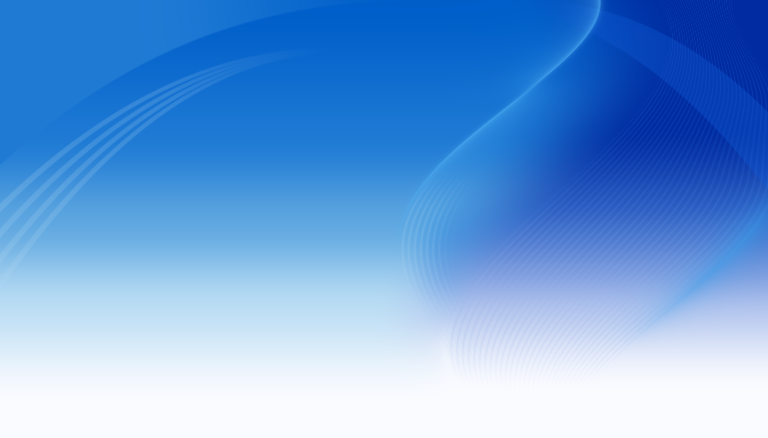
Reproduce this background procedurally as a Shadertoy shader.

```glsl
#define DEEP vec3(0.00, 0.37, 0.79)
#define SKY vec3(0.12, 0.48, 0.83)
#define MIST vec3(0.38, 0.66, 0.88)
#define PALE vec3(0.70, 0.85, 0.95)
#define WHITE vec3(0.98, 0.985, 1.0)
#define NAVY vec3(0.00, 0.17, 0.63)
#define ROYAL vec3(0.20, 0.40, 0.78)
#define LAVENDER vec3(0.62, 0.71, 0.91)
#define CYAN vec3(0.32, 0.70, 0.96)
#define STRANDS 4
#define RIBBON_LINES 30.0
#define VEIL_SPACING 0.014

const float TAU = 6.2831853;

// Horizontal position of each flowing edge at depth t below the top
float crestEdge(float t) {
    float s = t - 0.57;
    return 0.905 + s * s * (2.6 + s * (-1.15 - 5.61 * s));
}

float ribbonLeft(float t) {
    float u = (t - 0.09) / 0.70;
    return 1.53 - 0.514 * u * u * (3.0 - 2.0 * u);
}

float ribbonRight(float t) {
    return 1.77 - 0.47 * smoothstep(0.4, 1.0, t) - 0.1 * (1.0 - smoothstep(0.0, 0.25, t));
}

// Depth of the large dome, steeper on its right half
float domeDepth(float x) {
    float d = x - 1.0;
    return d < 0.0 ? 0.377 * pow(-d, 2.4) : 0.826 * pow(d, 2.27);
}

// Rises from 0 to 1 as t enters the range and falls back as it leaves
float window(float a, float b, float c, float d, float t) {
    return smoothstep(a, b, t) * (1.0 - smoothstep(c, d, t));
}

vec3 skyGradient(float t) {
    vec3 c = mix(DEEP, SKY, smoothstep(0.0, 0.36, t));
    c = mix(c, MIST, smoothstep(0.3, 0.54, t));
    c = mix(c, PALE, smoothstep(0.5, 0.7, t));
    return mix(c, WHITE, smoothstep(0.64, 0.93, t));
}

vec3 duskGradient(float t) {
    vec3 c = mix(NAVY, ROYAL, smoothstep(0.28, 0.54, t));
    c = mix(c, LAVENDER, smoothstep(0.46, 0.72, t));
    return mix(c, WHITE, smoothstep(0.62, 0.9, t));
}

// Thin arcs that fan out towards the left
float fanStrands(vec2 q, float px) {
    float r = max(1.0 - q.x / 0.78, 0.0);
    float sum = 0.0;
    for (int i = 0; i < STRANDS; i++) {
        float k = float(i) / float(STRANDS - 1);
        float rise = mix(0.365, 0.53, k);
        float y = mix(0.11, 0.12, k) + rise * pow(r, 2.1);
        float slope = rise * 2.1 * pow(r, 1.1) / 0.78;
        float d = abs(q.y - y) / sqrt(1.0 + slope * slope);
        float width = 0.002 + 0.005 * r;
        sum += 1.0 - smoothstep(width - px, width + px, d);
    }
    return sum * smoothstep(0.0, 0.6, r);
}

void mainImage(out vec4 fragColor, in vec2 fragCoord) {
    float px = 1.0 / iResolution.y;
    vec2 q = vec2(fragCoord.x, iResolution.y - fragCoord.y) * px;
    float x = q.x, t = q.y;
    float crest = x - crestEdge(t);
    float left = ribbonLeft(t), right = ribbonRight(t);

    // Sky, with a lighter corner outside the dome
    vec3 col = skyGradient(t);
    float outside = 1.0 - smoothstep(-1.5 * px, 1.5 * px, t - domeDepth(x));
    col = mix(col, SKY, outside * (1.0 - smoothstep(0.3, 0.95, x)));
    col = mix(col, PALE, 0.2 * fanStrands(q, px));

    // Blue veil between the crest and the ribbon
    float veil = smoothstep(0.0, 0.12, crest) * window(0.4, 0.56, 0.65, 0.88, t);
    col = mix(col, vec3(0.15, 0.55, 0.88), 0.45 * veil);

    // Dark side blending in towards the ribbon
    float dusk = smoothstep(-mix(0.36, 0.12, t), 0.06, x - left);
    col = mix(col, duskGradient(t), dusk);

    // Lighter band between the dome and a shifted arc
    float upperArc = 0.87 * pow(max(x - 1.17, 0.0), 2.27);
    float band = smoothstep(-px, px, t - upperArc) * outside * smoothstep(1.2, 1.4, x);
    col = mix(col, vec3(0.05, 0.34, 0.82), 0.4 * band);

    // Fine lines running along the ribbon
    float k = (x - left) / max(right - left, 0.05);
    float phase = k * RIBBON_LINES;
    float sharp = 1.0 - smoothstep(0.4, 1.0, fwidth(phase));
    float lines = pow(0.5 + 0.5 * cos(TAU * phase), 3.0) * sharp;
    lines *= smoothstep(-0.02, 0.02, k) * (1.0 - smoothstep(0.95, 1.05, k));
    vec3 lineColor = mix(vec3(0.1, 0.35, 0.8), LAVENDER, smoothstep(0.3, 0.7, t));
    col = mix(col, lineColor, 0.28 * lines * (1.0 - smoothstep(0.7, 0.92, t)));

    // Cyan glow on the right rim and a pale flare at the foot
    float rim = exp(-abs(x - right) * 20.0) * window(0.38, 0.54, 0.6, 0.82, t);
    col = mix(col, vec3(0.2, 0.62, 0.92), 0.55 * rim);
    float flare = exp(-abs(x - left) * 55.0) * window(0.7, 0.84, 0.88, 0.97, t);
    col = mix(col, WHITE, 0.6 * flare);

    // Crest glow, which changes side where its sheet twists
    float twist = smoothstep(0.16, 0.25, t);
    float side = smoothstep(-px, px, crest);
    float glow = mix((1.0 - side) * exp(min(crest, 0.0) * 22.0),
                     side * exp(-max(crest, 0.0) * 22.0), twist);
    float edge = exp(-abs(crest) * 160.0);
    float fade = 1.0 - smoothstep(0.3, 0.62, t);
    col = mix(col, CYAN, clamp((0.45 * glow + 0.35 * edge) * fade, 0.0, 1.0));

    // Faint parallel lines inside the veil
    float threads = pow(0.5 + 0.5 * cos(TAU * crest / VEIL_SPACING), 2.0);
    threads *= window(0.0, 0.01, 0.06, 0.14, crest) * window(0.38, 0.5, 0.7, 0.88, t);
    col = mix(col, PALE, 0.18 * threads);

    fragColor = vec4(col, 1.0);
}
```
